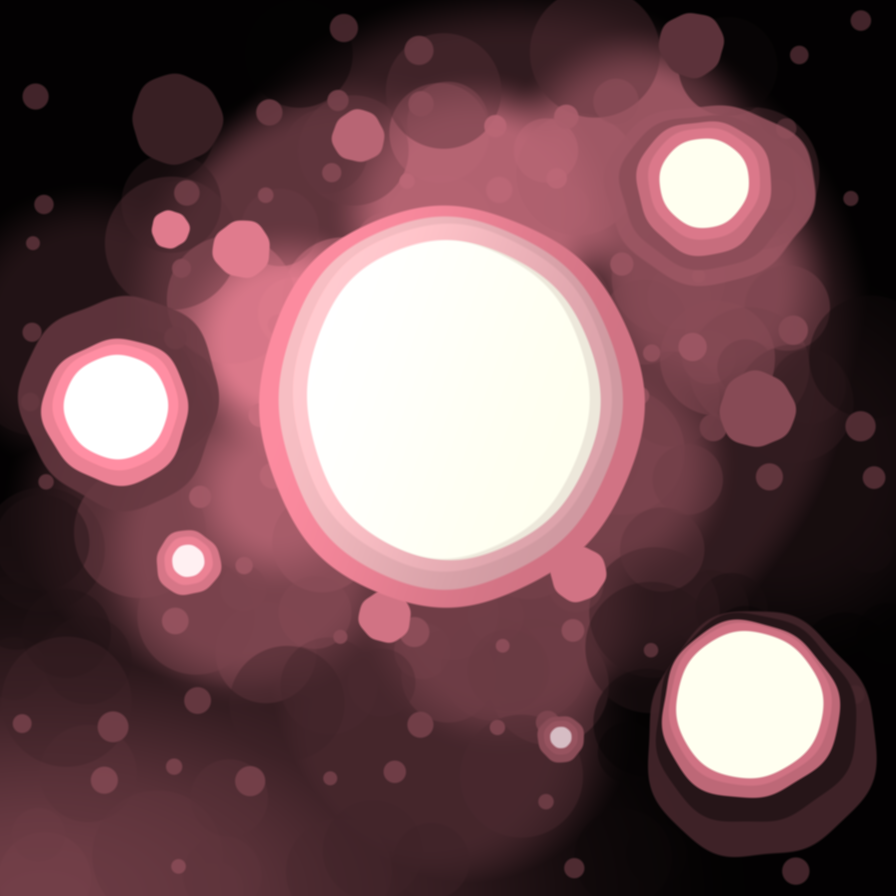
A WebGL 2 fragment shader for this background:

```glsl
#version 300 es
precision highp float;
// Glowing white orbs in a dusky rose cloud of overlapping translucent discs.
// A soft heat field sets the cloud; hashed lumps and dots sample that field,
// then each orb is layered as wobbling ellipses from halo to bright core.

uniform vec2 u_resolution;
out vec4 outColor;

const vec3 ROSE = vec3(1.0, 0.55, 0.63);
const vec3 IVORY = vec3(1.0, 1.0, 0.94);
const float EDGE = 0.0018;

float hash(vec2 p) {
    return fract(sin(dot(p, vec2(127.1, 311.7))) * 43758.5453);
}

vec2 hash2(vec2 p) {
    return vec2(hash(p), hash(p + 17.3));
}

// Coverage of a disc with a chosen edge softness
float disc(vec2 p, vec2 center, float radius, float soft) {
    return 1.0 - smoothstep(-soft, soft, length(p - center) - radius);
}

// Coverage of an ellipse with a hand-painted, wavering outline
float blob(vec2 p, vec2 center, vec2 radii, float wobble) {
    vec2 d = (p - center) / radii;
    float a = atan(d.y, d.x);
    float wave = sin(3.0 * a + center.x * 40.0) + 0.5 * sin(8.0 * a + center.y * 60.0);
    float dist = (length(d) - 1.0 - wobble * wave) * min(radii.x, radii.y);
    return 1.0 - smoothstep(-EDGE, EDGE, dist);
}

float glow(float heat, vec2 p, vec2 center, float radius, float level) {
    return mix(heat, level, disc(p, center, radius, 0.035));
}

// Brightness of the cloud, painted from its dark rim to its warm middle
float heatField(vec2 p) {
    float h = 0.01 + 0.43 * smoothstep(0.8, 0.0, length((p - vec2(0.05, 0.0)) * vec2(1.0, 1.8)));
    h = max(h, 0.09 * disc(p, vec2(0.87, 0.48), 0.18, 0.08));
    h = max(h, 0.13 * disc(p, vec2(0.10, 0.63), 0.14, 0.04));
    h = max(h, 0.19 * disc(p, vec2(0.57, 0.61), 0.38, 0.04));
    h = max(h, 0.22 * disc(p, vec2(0.25, 0.42), 0.21, 0.05));
    h = max(h, 0.27 * disc(p, vec2(0.48, 0.19), 0.19, 0.06));
    h = glow(h, p, vec2(0.40, 0.65), 0.24, 0.37);
    h = glow(h, p, vec2(0.28, 0.39), 0.15, 0.48);
    h = glow(h, p, vec2(0.56, 0.33), 0.14, 0.43);
    h = glow(h, p, vec2(0.67, 0.48), 0.12, 0.46);
    h = glow(h, p, vec2(0.71, 0.82), 0.12, 0.60);
    h = glow(h, p, vec2(0.79, 0.68), 0.11, 0.52);
    h = glow(h, p, vec2(0.53, 0.76), 0.13, 0.70);
    h = glow(h, p, vec2(0.31, 0.45), 0.08, 0.68);
    return glow(h, p, vec2(0.32, 0.62), 0.10, 0.86);
}

// Large overlapping translucent lumps
float paintLumps(float heat, vec2 p) {
    for (int i = 0; i < 110; i++) {
        vec2 seed = vec2(float(i), 3.7);
        vec2 center = hash2(seed);
        float radius = mix(0.025, 0.075, hash(seed + 5.1));
        if (length(p - center) < radius + EDGE) {
            float level = heatField(center) * mix(0.95, 1.1, hash(seed + 9.4));
            heat = mix(heat, level, 0.42 * disc(p, center, radius, EDGE));
        }
    }
    return heat;
}

// Small sparks, at most one in each grid cell
float paintDots(float heat, vec2 p, float cells) {
    vec2 id = floor(p * cells);
    vec2 center = (id + 0.5 + 0.5 * (hash2(id + 2.6) - 0.5)) / cells;
    float radius = mix(0.09, 0.21, hash(id + 8.2)) / cells;
    float field = heatField(center);
    float present = step(hash(id + 4.9), 0.28 + field);
    return mix(heat, 0.28 + 0.65 * field, 0.9 * present * disc(p, center, radius, EDGE));
}

float lobe(float heat, vec2 p, vec2 center, float radius, float level) {
    return mix(heat, level, blob(p, center, vec2(radius), 0.03));
}

// A bright core inside a rose rim
vec3 orb(vec3 col, vec2 p, vec2 center, float core, float rim, float level, vec3 light) {
    vec2 shift = vec2(0.0, -0.06 * rim);
    col = mix(col, ROSE * level, blob(p, center + shift, vec2(rim), 0.03));
    col = mix(col, ROSE * level * 1.1, blob(p, center, vec2(mix(core, rim, 0.5)), 0.02));
    return mix(col, light, blob(p, center, vec2(core), 0.012));
}

vec3 halo(vec3 col, vec2 p, vec2 center, vec2 radii, float level, float alpha) {
    return mix(col, ROSE * level, alpha * blob(p, center, radii, 0.035));
}

// The central orb: rose rim, pale shell and a shaded ivory core
vec3 mainOrb(vec3 col, vec2 p) {
    float side = smoothstep(0.3, 0.68, p.x + 0.35 * (0.55 - p.y));
    vec3 shell = mix(vec3(1.0, 0.77, 0.79), vec3(0.84, 0.62, 0.65), side);
    col = mix(col, ROSE * mix(0.99, 0.82, side), blob(p, vec2(0.502, 0.547), vec2(0.214, 0.223), 0.012));
    col = mix(col, shell * 0.97, blob(p, vec2(0.501, 0.551), vec2(0.191, 0.207), 0.012));
    col = mix(col, shell * 1.03, blob(p, vec2(0.503, 0.557), vec2(0.177, 0.193), 0.012));
    col = mix(col, vec3(0.93, 0.91, 0.86), blob(p, vec2(0.507, 0.553), vec2(0.161, 0.177), 0.01));
    return mix(col, mix(vec3(1.0), IVORY, side), blob(p, vec2(0.499, 0.555), vec2(0.157, 0.177), 0.01));
}

void main() {
    vec2 p = gl_FragCoord.xy / u_resolution;
    float heat = paintLumps(heatField(p), p);
    heat = paintDots(heat, p, 12.0);

    // Prominent lobes around the cloud
    heat = lobe(heat, p, vec2(0.197, 0.867), 0.050, 0.22);
    heat = lobe(heat, p, vec2(0.772, 0.950), 0.036, 0.36);
    heat = lobe(heat, p, vec2(0.270, 0.722), 0.032, 0.88);
    heat = lobe(heat, p, vec2(0.400, 0.848), 0.029, 0.72);
    heat = lobe(heat, p, vec2(0.190, 0.744), 0.021, 0.88);
    heat = lobe(heat, p, vec2(0.845, 0.543), 0.042, 0.53);
    heat = lobe(heat, p, vec2(0.645, 0.360), 0.031, 0.82);
    heat = lobe(heat, p, vec2(0.430, 0.312), 0.029, 0.82);
    vec3 col = ROSE * heat;

    // Halos behind the three outer orbs
    col = halo(col, p, vec2(0.135, 0.552), vec2(0.110, 0.118), 0.40, 0.85);
    col = halo(col, p, vec2(0.792, 0.785), vec2(0.117, 0.100), 0.62, 0.80);
    col = halo(col, p, vec2(0.790, 0.788), vec2(0.098, 0.086), 0.54, 0.80);
    col = halo(col, p, vec2(0.848, 0.178), vec2(0.128, 0.138), 0.27, 0.90);
    col = halo(col, p, vec2(0.842, 0.196), vec2(0.112, 0.117), 0.13, 0.85);

    col = mainOrb(col, p);
    col = orb(col, p, vec2(0.130, 0.546), 0.058, 0.081, 0.92, vec3(1.0));
    col = orb(col, p, vec2(0.786, 0.796), 0.050, 0.075, 0.78, IVORY);
    col = orb(col, p, vec2(0.836, 0.213), 0.082, 0.099, 0.74, IVORY);
    col = orb(col, p, vec2(0.210, 0.374), 0.018, 0.036, 0.84, vec3(1.0, 0.94, 0.95));
    col = orb(col, p, vec2(0.626, 0.177), 0.012, 0.026, 0.54, vec3(0.84, 0.74, 0.77));
    outColor = vec4(clamp(col, 0.0, 1.0), 1.0);
}
```
